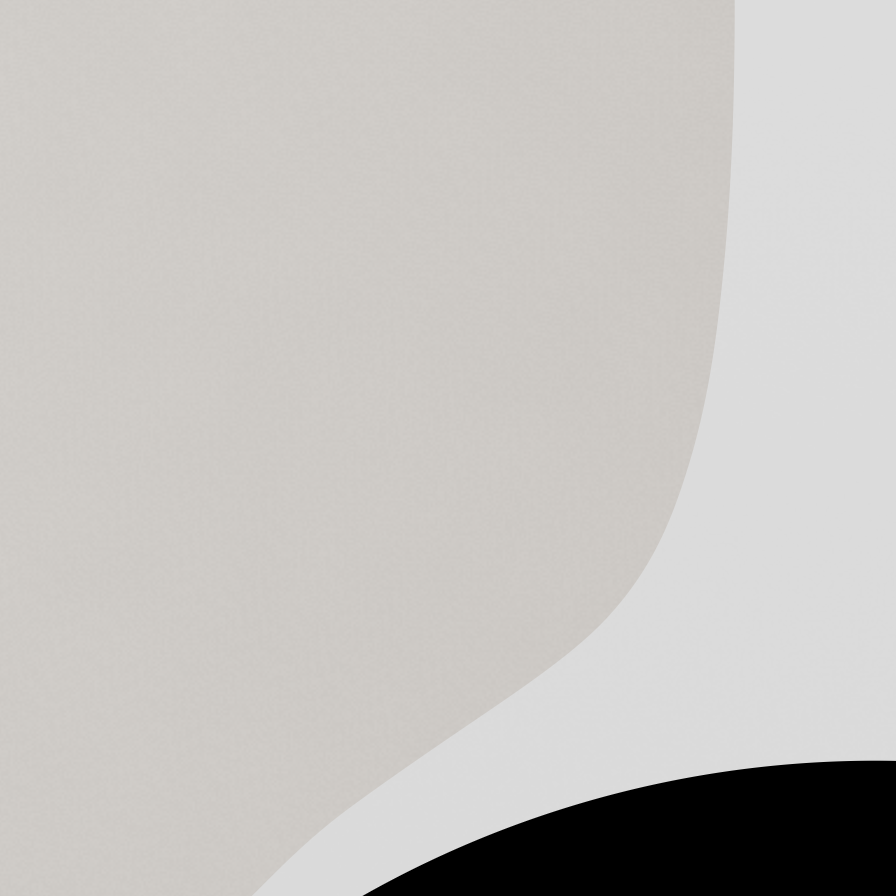
A WebGL 1 fragment shader for this background:

```glsl
precision highp float;
// Draws a warm grey panel with a sweeping curved edge, a pale backdrop and a black disc.

uniform vec2 u_resolution;

const vec3 PANEL_LIGHT = vec3(0.820, 0.808, 0.792);
const vec3 PANEL_DARK = vec3(0.798, 0.783, 0.767);
const vec3 BACKDROP_TOP = vec3(0.863);
const vec3 BACKDROP_LOW = vec3(0.855);
const vec3 DISC_COLOR = vec3(0.0);

const vec2 DISC_CENTER = vec2(0.977, -1.010);
const float DISC_RADIUS = 1.161;

const float GRAIN_CELLS = 384.0;
const float PANEL_GRAIN = 0.016;
const float BACKDROP_GRAIN = 0.004;
const float MOTTLE_CELLS = 14.0;
const float MOTTLE_AMOUNT = 0.005;

// Knots of the panel edge, from the base up: height, x, slope dx/dy
const vec3 KNOT_A = vec3(0.000, 0.281, 1.00);
const vec3 KNOT_B = vec3(0.099, 0.391, 1.36);
const vec3 KNOT_C = vec3(0.190, 0.521, 1.47);
const vec3 KNOT_D = vec3(0.310, 0.677, 0.93);
const vec3 KNOT_E = vec3(0.479, 0.768, 0.31);
const vec3 KNOT_F = vec3(0.694, 0.807, 0.10);
const vec3 KNOT_G = vec3(1.000, 0.820, 0.00);

float hash(vec2 cell) {
  return fract(sin(dot(cell, vec2(127.1, 311.7))) * 43758.5453);
}

float valueNoise(vec2 p) {
  vec2 cell = floor(p);
  vec2 f = fract(p);
  f = f * f * (3.0 - 2.0 * f);
  float low = mix(hash(cell), hash(cell + vec2(1.0, 0.0)), f.x);
  float high = mix(hash(cell + vec2(0.0, 1.0)), hash(cell + 1.0), f.x);
  return mix(low, high, f.y);
}

// Cubic Hermite curve between two knots: x and slope at height y
vec2 hermite(vec3 a, vec3 b, float y) {
  float span = b.x - a.x;
  float t = (y - a.x) / span;
  float rise = b.y - a.y;
  float c1 = a.z * span;
  float c2 = 3.0 * rise - (2.0 * a.z + b.z) * span;
  float c3 = (a.z + b.z) * span - 2.0 * rise;
  float x = a.y + t * (c1 + t * (c2 + t * c3));
  float slope = (c1 + t * (2.0 * c2 + 3.0 * t * c3)) / span;
  return vec2(x, slope);
}

vec2 panelEdge(float y) {
  if (y < KNOT_B.x) return hermite(KNOT_A, KNOT_B, y);
  if (y < KNOT_C.x) return hermite(KNOT_B, KNOT_C, y);
  if (y < KNOT_D.x) return hermite(KNOT_C, KNOT_D, y);
  if (y < KNOT_E.x) return hermite(KNOT_D, KNOT_E, y);
  if (y < KNOT_F.x) return hermite(KNOT_E, KNOT_F, y);
  return hermite(KNOT_F, KNOT_G, y);
}

// Coverage of a shape from its signed distance
float coverage(float dist, float pixel) {
  return clamp(0.5 - dist / pixel, 0.0, 1.0);
}

void main() {
  vec2 uv = gl_FragCoord.xy / u_resolution;
  float pixel = 1.0 / min(u_resolution.x, u_resolution.y);

  // Surface texture
  float grain = valueNoise(uv * GRAIN_CELLS) - 0.5;
  float mottle = valueNoise(uv * MOTTLE_CELLS) - 0.5;

  // Backdrop
  vec3 color = mix(BACKDROP_LOW, BACKDROP_TOP, uv.y) + grain * BACKDROP_GRAIN;

  // Panel, darkening towards the lower right
  float shade = clamp(0.35 + 0.65 * uv.x - 0.3 * (uv.y - 0.5), 0.0, 1.0);
  vec3 panel = mix(PANEL_LIGHT, PANEL_DARK, shade);
  panel += grain * PANEL_GRAIN + mottle * MOTTLE_AMOUNT;
  vec2 edge = panelEdge(uv.y);
  float panelDist = (uv.x - edge.x) / sqrt(1.0 + edge.y * edge.y);
  color = mix(color, panel, coverage(panelDist, pixel));

  // Disc
  float discDist = length(uv - DISC_CENTER) - DISC_RADIUS;
  color = mix(color, DISC_COLOR, coverage(discDist, pixel));

  gl_FragColor = vec4(color, 1.0);
}
```
